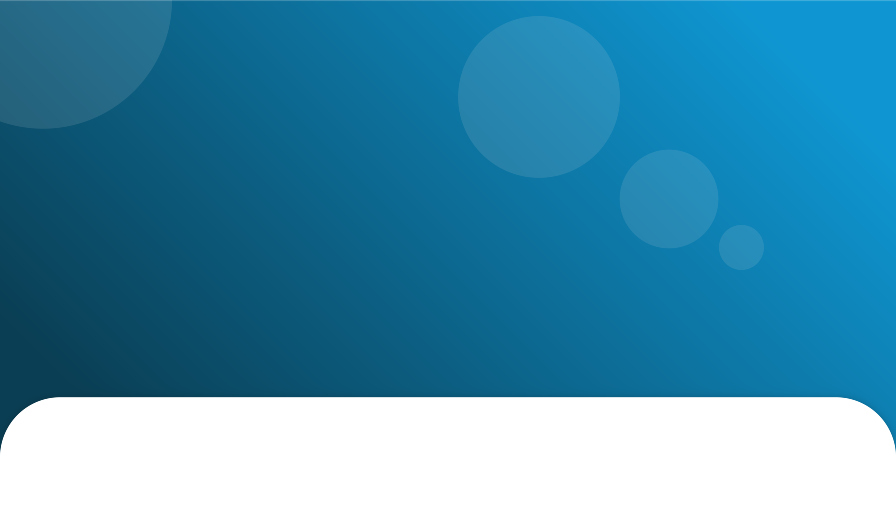
Reproduce this background procedurally as a Shadertoy shader.

```glsl
// Diagonal blue gradient with translucent discs above a white rounded panel.

const vec3 DEEP_BLUE = vec3(0.040, 0.245, 0.330);
const vec3 BRIGHT_BLUE = vec3(0.058, 0.590, 0.825);
const vec3 DISC_TINT = vec3(0.86);
const vec3 PANEL_WHITE = vec3(1.0);
const float DISC_OPACITY = 0.125;

// Antialiased coverage of a signed distance.
float coverage(float dist, float pixel) {
    return 1.0 - smoothstep(-0.5 * pixel, 0.5 * pixel, dist);
}

float discDistance(vec2 p, vec2 center, float radius) {
    return length(p - center) - radius;
}

float roundedBoxDistance(vec2 p, vec2 center, vec2 halfSize, float radius) {
    vec2 q = abs(p - center) - halfSize + radius;
    return length(max(q, 0.0)) + min(max(q.x, q.y), 0.0) - radius;
}

// Linear gradient rising at 45 degrees, flat beyond both ends.
vec3 diagonalGradient(vec2 p, float start, float end) {
    float t = clamp((p.x + p.y - start) / (end - start), 0.0, 1.0);
    return mix(DEEP_BLUE, BRIGHT_BLUE, t);
}

void mainImage(out vec4 fragColor, in vec2 fragCoord) {
    // Canvas width is one unit.
    vec2 p = fragCoord / iResolution.x;
    float pixel = 1.0 / iResolution.x;
    float top = iResolution.y / iResolution.x;

    vec3 color = diagonalGradient(p, 0.223, 1.405);

    // Discs: center in xy, radius in z.
    vec3 discs[4] = vec3[4](
        vec3(0.048, 0.574, 0.144),
        vec3(0.6016, 0.4655, 0.0903),
        vec3(0.7467, 0.3516, 0.0551),
        vec3(0.8275, 0.2975, 0.0251)
    );
    for (int i = 0; i < 4; i++) {
        float dist = discDistance(p, discs[i].xy, discs[i].z);
        color = mix(color, DISC_TINT, DISC_OPACITY * coverage(dist, pixel));
    }

    // Faint highlight along the top edge.
    color = mix(color, PANEL_WHITE, 0.2 * coverage(top - p.y - 0.0013, pixel));

    // Panel with a thin contact shadow; its lower half lies below the canvas.
    float panel = roundedBoxDistance(p, vec2(0.5, -0.17), vec2(0.5, 0.3003), 0.067);
    color *= 1.0 - 0.12 * exp(-max(panel, 0.0) / 0.003);
    color = mix(color, PANEL_WHITE, coverage(panel, pixel));

    fragColor = vec4(color, 1.0);
}
```
